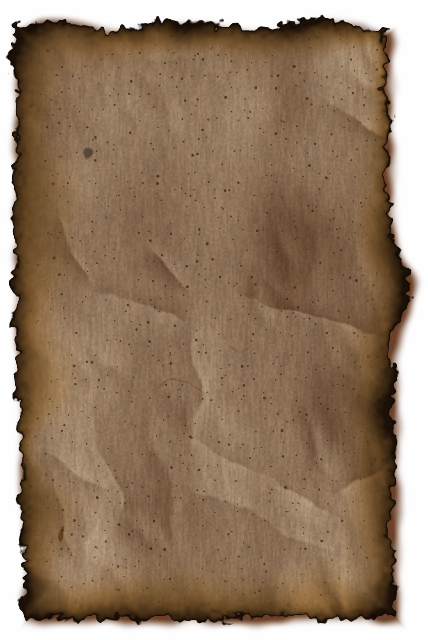
Write a Shadertoy shader that draws this texture.

```glsl
const vec3 PAPER_DARK = vec3(0.39, 0.27, 0.18);
const vec3 PAPER_MID = vec3(0.535, 0.425, 0.325);
const vec3 PAPER_LIGHT = vec3(0.645, 0.545, 0.44);
const vec3 AMBER = vec3(0.49, 0.33, 0.13);
const vec3 CHAR = vec3(0.09, 0.05, 0.02);
const vec3 BACKDROP = vec3(0.995);
const vec3 SHADOW = vec3(0.42, 0.25, 0.15);
const vec2 SHADOW_OFFSET = vec2(0.006, -0.005);
const float SHADOW_REACH = 0.018;
const float TEAR_DEPTH = 0.026;
const float CRUMB_DEPTH = 0.013;
const float SCORCH_REACH = 0.0165;
const float CREASE_WIDTH = 0.022;
const float CREASE_STRENGTH = 0.50;
const float RELIEF_STRENGTH = 1.9;
const float FIBRE_STRENGTH = 0.13;

// Fold lines (start, end); the lit side lies to the left of the direction
const vec4 FOLDS[12] = vec4[12](
    vec4(0.241, 0.622, 0.297, 0.544), vec4(0.297, 0.495, 0.143, 0.544),
    vec4(0.302, 0.499, 0.302, 0.336), vec4(0.306, 0.238, 0.520, 0.134),
    vec4(0.534, 0.186, 0.293, 0.323), vec4(0.091, 0.661, 0.146, 0.544),
    vec4(0.072, 0.271, 0.137, 0.108), vec4(0.195, 0.193, 0.143, 0.362),
    vec4(0.495, 0.857, 0.605, 0.772), vec4(0.605, 0.473, 0.378, 0.538),
    vec4(0.612, 0.277, 0.521, 0.219), vec4(0.065, 0.290, 0.163, 0.232));

// Broad tone patches (centre, radius, brightness)
const vec4 PATCHES[12] = vec4[12](
    vec4(0.11, 0.41, 0.07, 0.60), vec4(0.13, 0.13, 0.06, 0.75),
    vec4(0.39, 0.25, 0.06, 0.60), vec4(0.385, 0.83, 0.04, 0.55),
    vec4(0.525, 0.90, 0.045, 0.75), vec4(0.50, 0.07, 0.06, 0.60),
    vec4(0.12, 0.72, 0.035, 0.50), vec4(0.455, 0.63, 0.065, -0.85),
    vec4(0.455, 0.85, 0.04, -0.80), vec4(0.25, 0.66, 0.06, -0.45),
    vec4(0.52, 0.36, 0.05, -0.65), vec4(0.235, 0.21, 0.045, -0.65));

// Deeply burnt places (centre, radius)
const vec3 BURNS[7] = vec3[7](
    vec3(0.04, 0.94, 0.055), vec3(0.47, 0.97, 0.06), vec3(0.64, 0.55, 0.05),
    vec3(0.61, 0.36, 0.045), vec3(0.61, 0.06, 0.04), vec3(0.04, 0.07, 0.04),
    vec3(0.30, 0.96, 0.04));

float hash(vec2 p) {
    vec3 q = fract(vec3(p.xyx) * 0.1031);
    q += dot(q, q.yzx + 33.33);
    return fract((q.x + q.y) * q.z);
}

vec2 hash2(vec2 p) { return vec2(hash(p), hash(p + 71.7)); }

float noise(vec2 p) {
    vec2 i = floor(p), f = fract(p);
    f = f * f * (3.0 - 2.0 * f);
    return mix(mix(hash(i), hash(i + vec2(1, 0)), f.x),
               mix(hash(i + vec2(0, 1)), hash(i + 1.0), f.x), f.y);
}

float fbm(vec2 p) {
    float sum = 0.0, gain = 0.5;
    for (int i = 0; i < 5; i++) {
        sum += gain * noise(p);
        p = mat2(1.6, 1.2, -1.2, 1.6) * p + 5.3;
        gain *= 0.5;
    }
    return sum;
}

// Distance inward from the untorn outline
float sheet(vec2 p) {
    float left = mix(0.036, 0.021, smoothstep(0.0, 0.6, p.y));
    float bulge = (p.y - 0.555) / 0.055;
    float right = mix(0.617, 0.606, smoothstep(0.1, 0.8, p.y)) + 0.036 * exp(-bulge * bulge);
    float top = 0.963 + 0.008 * sin(p.x * 30.0 - 0.85);
    return min(min(p.x - left, right - p.x), min(top - p.y, p.y - 0.034));
}

float crease(vec2 p, vec4 fold) {
    vec2 span = fold.zw - fold.xy, r = p - fold.xy;
    float len = length(span);
    vec2 u = span / len;
    float along = dot(r, u) / len, side = u.x * r.y - u.y * r.x;
    float fade = smoothstep(-0.1, 0.2, along) * (1.0 - smoothstep(0.75, 1.15, along));
    return fade * (smoothstep(-0.003, 0.003, side) * 2.0 - 1.0) * exp(-abs(side) / CREASE_WIDTH);
}

// Height of sharp wrinkles, lit from one side in relief()
float wrinkles(vec2 p) {
    p *= vec2(10.0, 6.0);
    float sharp = 1.0 - abs(2.0 * noise(p) - 1.0);
    return sharp + 0.5 * (1.0 - abs(2.0 * noise(p.yx * 2.1 + p * 0.6 + 9.0) - 1.0));
}

float relief(vec2 p) { return wrinkles(p) - wrinkles(p + vec2(0.009, 0.006)); }

float specks(vec2 p, float density, float px) {
    vec2 id = floor(p * density);
    vec2 r = (fract(p * density) - 0.1 - 0.8 * hash2(id)) / density;
    float radius = 0.0003 + 0.0014 * pow(hash(id + 7.0), 5.0);
    return step(0.6, hash(id + 3.0)) * (1.0 - smoothstep(radius, radius + px, length(r)));
}

float arcStain(vec2 p, vec2 centre, float radius, vec2 facing) {
    vec2 r = p - centre;
    float line = 1.0 - smoothstep(0.0004, 0.0022, abs(length(r) - radius));
    return line * smoothstep(0.2, 0.8, dot(normalize(r + 1e-5), facing));
}

void mainImage(out vec4 fragColor, in vec2 fragCoord) {
    float px = 1.0 / iResolution.y;
    vec2 p = fragCoord * px;
    vec2 warp = vec2(fbm(p * 13.0), fbm(p * 13.0 + 40.0)) - 0.48;
    vec2 q = p + warp * 0.042;

    // Folds, patches and wrinkles
    float tone = 0.16 + 1.1 * (fbm(p * vec2(12.0, 5.0) + 8.0) - 0.48);
    float wear = 0.35 + 1.2 * noise(p * 24.0 + 3.0);
    for (int i = 0; i < 12; i++) {
        vec2 r = (q - PATCHES[i].xy) * vec2(1.0, 0.6) / PATCHES[i].z;
        tone += PATCHES[i].w * exp(-dot(r, r)) + CREASE_STRENGTH * wear * crease(q, FOLDS[i]);
    }
    tone += RELIEF_STRENGTH * relief(q) * smoothstep(0.3, 0.7, noise(p * 7.0 + 6.0));
    vec3 col = tone > 0.0 ? mix(PAPER_MID, PAPER_LIGHT, min(tone, 1.4))
                          : mix(PAPER_MID, PAPER_DARK, min(-tone, 1.0));

    // Fibres, stains and specks
    float fibre = noise(p * vec2(360.0, 50.0)) + 1.1 * noise(p * vec2(480.0, 330.0)) - 1.05;
    col *= 1.0 + FIBRE_STRENGTH * fibre;
    float stain = arcStain(q, vec2(0.27, 0.366), 0.037, vec2(0.0, 1.0));
    stain += arcStain(q, vec2(0.385, 0.49), 0.03, vec2(-0.3, -0.95));
    col = mix(col, PAPER_DARK * 0.8, 0.55 * min(stain, 1.0) * noise(p * 90.0));
    float smudge = length((q - vec2(0.143, 0.766)) * vec2(0.8, 1.0) + 0.3 * (q.x - 0.143) * vec2(0, -1));
    float scar = length((q - vec2(0.104, 0.176)) * vec2(1.5, 0.7));
    col = mix(col, vec3(0.29, 0.23, 0.18), 0.8 * (1.0 - smoothstep(0.005, 0.010, smudge)));
    col = mix(col, vec3(0.31, 0.18, 0.06), 0.8 * (1.0 - smoothstep(0.005, 0.008, scar)));
    float dots = max(specks(p, 31.0, px), specks(p + 0.37, 57.0, px));
    col = mix(col, CHAR * 2.0, 0.65 * dots);

    // Torn outline and scorched border
    float torn = sheet(p) + TEAR_DEPTH * (fbm(p * 36.0) - 0.52);
    torn += CRUMB_DEPTH * (noise((p + warp * 0.03) * 125.0) - 0.5);
    float burn = 0.0;
    for (int i = 0; i < 7; i++) {
        vec2 r = (q - BURNS[i].xy) / BURNS[i].z;
        burn += exp(-dot(r, r));
    }
    float reach = SCORCH_REACH * (0.4 + 1.3 * noise(p * 10.0 + 2.0) + 0.5 * burn);
    float depth = max(mix(torn, sheet(p), 0.5), 0.0) / reach;
    col = mix(col, AMBER * (1.0 + 0.35 * tone), 0.85 * exp(-depth * depth * 0.16));
    col = mix(col, CHAR, min(0.93 * exp(-depth * 1.2) + 0.5 * burn * exp(-depth * 0.5), 0.96));
    col = mix(CHAR * 0.6, col, smoothstep(0.0, 0.005, torn));

    // Backdrop with soft shadow
    float cover = sheet(p - SHADOW_OFFSET) + 0.012 * (noise(p * 30.0) - 0.6);
    float shade = smoothstep(-SHADOW_REACH, 0.008, cover);
    vec3 back = mix(BACKDROP, SHADOW, shade * shade);
    fragColor = vec4(mix(back, col, smoothstep(-px, px, torn)), 1.0);
}
```
